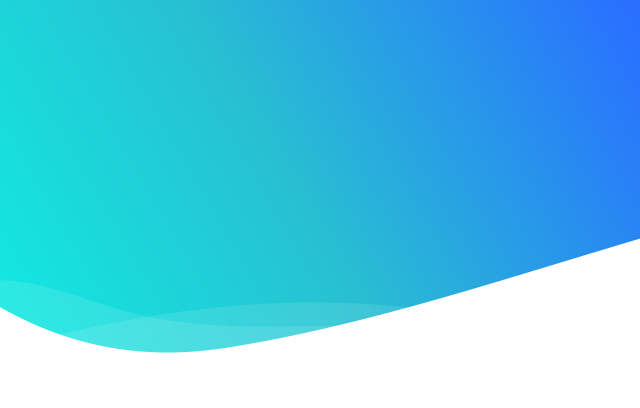
Give the GLSL for this background, as a WebGL 1 fragment shader.

```glsl
precision highp float;

uniform vec2 u_resolution;

// Cubic Bezier height over the span x0..x1, with evenly spaced controls
float arc(float x, float x0, float x1, vec4 h) {
  float s = (x - x0) / (x1 - x0);
  float r = 1.0 - s;
  return dot(h, vec4(r * r * r, 3.0 * r * r * s, 3.0 * r * s * s, s * s * s));
}

// Height of the white boundary
float groundHeight(float x) {
  return x < 0.3516
    ? arc(x, 0.0, 0.3516, vec4(0.2474, 0.1423, 0.1186, 0.1472))
    : arc(x, 0.3516, 1.0, vec4(0.1472, 0.1998, 0.3149, 0.4151));
}

// Translucent wave falling from the left edge
float leftWaveHeight(float x) {
  return x < 0.2279
    ? arc(x, 0.0, 0.2279, vec4(0.3129, 0.3119, 0.2499, 0.2249))
    : arc(x, 0.2279, 0.5273, vec4(0.2249, 0.1922, 0.1994, 0.2025));
}

// Translucent wave cresting near the middle
float crestWaveHeight(float x) {
  return arc(x, 0.0938, 0.638, vec4(0.18, 0.2485, 0.2771, 0.2464));
}

// Smooth coverage of the area under a curve
float below(float y, float height) {
  return clamp((height - y) * u_resolution.y + 0.5, 0.0, 1.0);
}

// Slanted gradient with three stops
vec3 skyGradient(vec2 uv) {
  vec3 cyan = vec3(0.075, 0.905, 0.88);
  vec3 teal = vec3(0.155, 0.75, 0.82);
  vec3 blue = vec3(0.16, 0.44, 1.0);
  float t = uv.x - 0.369 * (1.0 - uv.y);
  vec3 color = mix(cyan, teal, clamp((t + 0.26) / 0.5465, 0.0, 1.0));
  return mix(color, blue, clamp((t - 0.2865) / 0.6835, 0.0, 1.0));
}

void main() {
  vec2 uv = gl_FragCoord.xy / u_resolution;
  vec3 white = vec3(1.0);
  vec3 color = skyGradient(uv);

  // Overlapping pale waves, then the solid white base
  color = mix(color, white, 0.11 * below(uv.y, leftWaveHeight(uv.x)));
  color = mix(color, white, 0.11 * below(uv.y, crestWaveHeight(uv.x)));
  color = mix(color, white, below(uv.y, groundHeight(uv.x)));

  gl_FragColor = vec4(color, 1.0);
}
```
